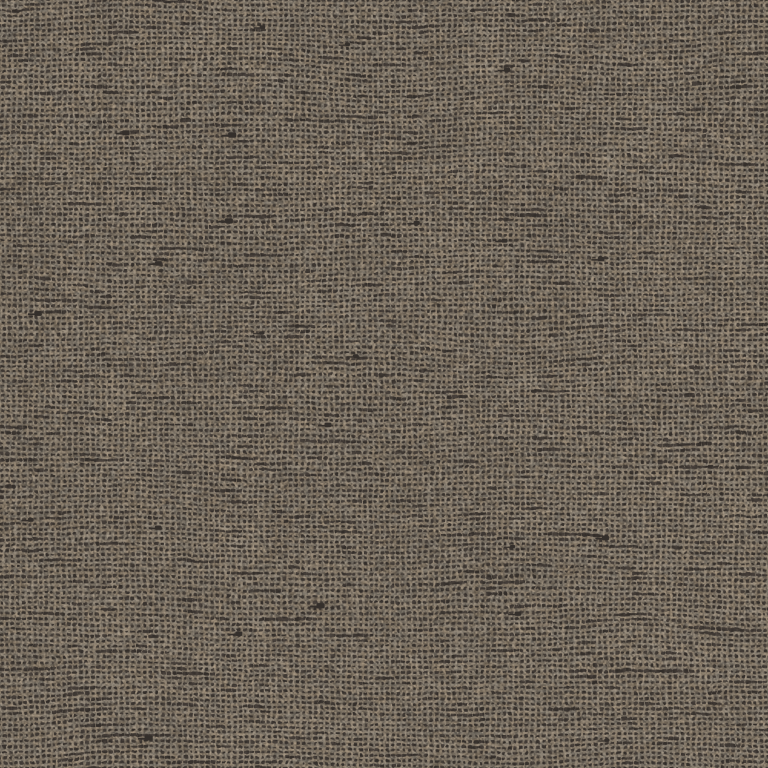
Write a WebGL 1 fragment shader that draws this texture.

```glsl
precision highp float;
// Coarse taupe linen: an open plain weave with dark gaps, short slubs and knots.
uniform vec2 u_resolution;

const vec2 THREADS = vec2(136.0, 144.0);
const vec3 GAP = vec3(0.232, 0.208, 0.190);
const vec3 YARN = vec3(0.492, 0.451, 0.395);
const vec3 WARM_SHIFT = vec3(0.024, 0.0, -0.026);

float hash(vec2 p) {
  vec3 q = fract(p.xyx * vec3(0.1031, 0.1030, 0.0973));
  q += dot(q, q.yzx + 33.33);
  return fract((q.x + q.y) * q.z);
}

float noise(vec2 p) {
  vec2 i = floor(p);
  vec2 f = fract(p);
  f = f * f * (3.0 - 2.0 * f);
  float low = mix(hash(i), hash(i + vec2(1.0, 0.0)), f.x);
  float high = mix(hash(i + vec2(0.0, 1.0)), hash(i + 1.0), f.x);
  return mix(low, high, f.y);
}

float roundedBox(vec2 p, vec2 halfSize, float radius) {
  vec2 d = abs(p) - halfSize + radius;
  return length(max(d, 0.0)) + min(max(d.x, d.y), 0.0) - radius;
}

// Weave coordinates, one unit per thread, slightly bent by loose tension.
vec2 bendThreads(vec2 uv) {
  vec2 slow = vec2(noise(uv * vec2(9.0, 5.0)), noise(uv * vec2(6.0, 11.0) + 40.0));
  vec2 quick = vec2(noise(uv * 65.0 + 11.0), noise(uv * vec2(50.0, 70.0) + 83.0));
  vec2 fray = vec2(noise(uv * 330.0 + 61.0), noise(uv * 330.0 + 137.0));
  vec2 bend = (slow - 0.5) * vec2(0.8, 1.5) + (quick - 0.5) * 0.3;
  return uv * THREADS + bend + (fray - 0.5) * 0.26;
}

// Coverage of the gaps between threads; short slubs join a few along a row.
float gapMask(vec2 weave, float blur) {
  vec2 cell = floor(weave);
  vec2 jitter = vec2(hash(cell + 17.0), hash(cell + 59.0)) - 0.5;
  float slub = noise(vec2(weave.x * 0.27 + hash(vec2(cell.y, 5.0)) * 9.0, cell.y));
  slub = smoothstep(0.70, 1.0, slub);
  vec2 halfSize = vec2(0.295, 0.245) + jitter.yx * vec2(0.14, 0.10);
  halfSize += slub * vec2(0.24, 0.04);
  halfSize.y += (hash(vec2(cell.y, 91.0)) - 0.5) * 0.05;
  vec2 local = fract(weave) - 0.5 - jitter * vec2(0.12, 0.08);
  float d = roundedBox(local, halfSize, 0.18);
  return 1.0 - smoothstep(-blur, blur, d);
}

// Sparse flat knots, each with a thin tail to the left.
float knotMask(vec2 uv, float blur) {
  vec2 grid = uv * 8.0;
  vec2 cell = floor(grid);
  vec2 center = 0.25 + 0.5 * vec2(hash(cell + 3.0), hash(cell + 29.0));
  vec2 p = (fract(grid) - center) / 8.0;
  float size = mix(0.6, 1.0, hash(cell + 47.0));
  float body = roundedBox(p, vec2(0.0055, 0.0036) * size, 0.0020);
  float tail = roundedBox(p + vec2(0.007, 0.001), vec2(0.007, 0.0013) * size, 0.0007);
  float present = step(0.70, hash(cell + 71.0));
  return present * (1.0 - smoothstep(-blur, blur, min(body, tail)));
}

// Yarn colour: crisp fibre grain, rounded threads, faint bands and tint.
vec3 yarnColor(vec2 uv, vec2 weave) {
  float grain = noise(uv * 500.0) - 0.5;
  float twist = noise(vec2(uv.x + uv.y, uv.x - uv.y) * vec2(360.0, 230.0) + 500.0) - 0.5;
  vec2 crown = abs(fract(weave) - 0.5) * 2.0;
  float relief = max(crown.x, crown.y) - 0.75;
  float bands = noise(uv * vec2(22.0, 3.0) + 7.0) - 0.5;
  float rows = noise(uv * vec2(7.0, 60.0) + 23.0) - 0.5;
  float shade = 1.0 + 0.44 * grain + 0.24 * twist + 0.20 * relief;
  shade += 0.05 * bands + 0.06 * rows;
  float tint = noise(uv * vec2(150.0, 220.0) + 200.0) - 0.5;
  return YARN * shade + WARM_SHIFT * tint;
}

vec3 cloth(vec2 uv, float pixel) {
  vec2 weave = bendThreads(uv);
  vec3 color = yarnColor(uv, weave);
  vec3 gap = GAP * (0.80 + 0.46 * noise(uv * 300.0 + 31.0));
  color = mix(color, gap, gapMask(weave, max(0.09, pixel * THREADS.y * 0.4)));
  return mix(color, GAP * 0.88, knotMask(uv, max(0.0005, pixel * 0.5)));
}

void main() {
  float pixel = 1.0 / min(u_resolution.x, u_resolution.y);
  vec3 color = vec3(0.0);
  // Average a 2 by 2 grid of samples inside each pixel.
  for (int y = 0; y < 2; y++) {
    for (int x = 0; x < 2; x++) {
      vec2 offset = (vec2(float(x), float(y)) - 0.5) * 0.5;
      color += cloth((gl_FragCoord.xy + offset) * pixel, pixel * 0.5);
    }
  }
  gl_FragColor = vec4(color * 0.25, 1.0);
}
```
